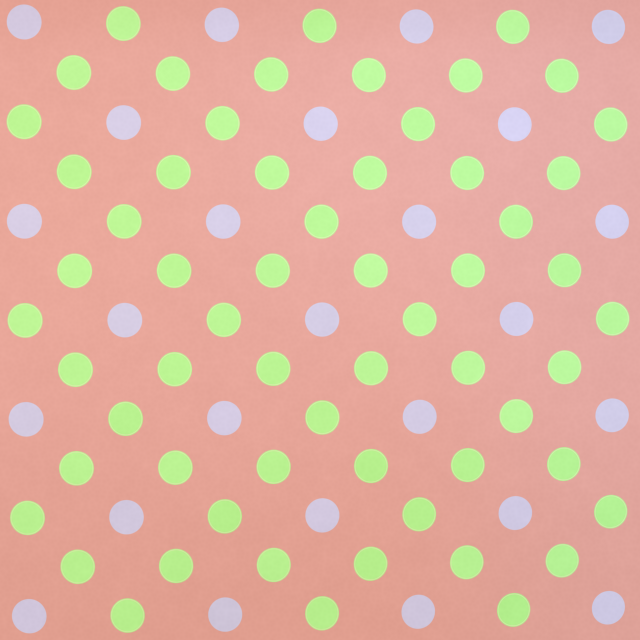
Reproduce this pattern procedurally as a three.js fragment shader.

```glsl
#define PITCH 0.153
#define CENTER vec2(0.5033, 0.5007)
#define DOT_RADIUS 0.175
#define RIM_WIDTH 0.011
#define EDGE_SOFT 0.008
#define GRAIN 0.022
#define CORAL vec3(0.905, 0.645, 0.595)
#define GREEN vec3(0.735, 0.955, 0.575)
#define LAVENDER vec3(0.835, 0.795, 0.885)
#define RIM vec3(0.84, 0.93, 0.66)

varying vec2 vUv;

float hash(vec2 p) {
  p = fract(p * vec2(0.1031, 0.1137));
  p += dot(p, p.yx + 33.33);
  return fract((p.x + p.y) * p.x * 7.31);
}

// Distance to the nearest scattered cell point
float cellular(vec2 p) {
  vec2 cell = floor(p);
  float nearest = 2.0;
  for (int y = -1; y <= 1; y++) {
    for (int x = -1; x <= 1; x++) {
      vec2 id = cell + vec2(float(x), float(y));
      vec2 site = id + vec2(hash(id + 11.0), hash(id + 47.0));
      nearest = min(nearest, length(p - site));
    }
  }
  return nearest;
}

// Gentle curl of the sheet, in lattice units
vec2 sheetBend(vec2 q) {
  float xy = q.x * q.y;
  return vec2(-0.0037 * q.x * q.x - 0.0043 * q.y + 0.00145 * xy
              - 0.00145 * q.y * q.y - 0.0011 * xy * q.y,
              0.003 * q.x - 0.0038 * xy + 0.00017 * xy * xy);
}

// Undo the bend by fixed-point iteration
vec2 flatten(vec2 uv) {
  vec2 target = (uv - CENTER) / PITCH;
  vec2 q = target;
  for (int i = 0; i < 3; i++) q = target - sheetBend(q);
  return q;
}

float glow(vec2 uv, vec2 center, float size) {
  vec2 d = (uv - center) / size;
  return exp(-dot(d, d));
}

// Uneven lighting: bright upper middle, cool right, warm dim base
vec3 lighting(vec2 uv) {
  vec3 light = vec3(0.018, 0.035, 0.055) * glow(uv, vec2(0.62, 0.8), 0.34);
  light += vec3(-0.01, 0.012, 0.035) * smoothstep(0.55, 1.0, uv.x);
  light += vec3(0.015, 0.015, 0.01) * glow(uv, vec2(0.1, 0.7), 0.3);
  light -= vec3(0.025, 0.025, 0.035) * smoothstep(0.45, 0.0, uv.y);
  light -= vec3(0.015, 0.02, 0.025) * smoothstep(0.9, 1.0, uv.y);
  return light;
}

void main() {
  // Diagonal lattice: every integer node carries a dot
  vec2 q = flatten(vUv);
  vec2 diagonal = vec2(q.x + q.y, q.x - q.y);
  vec2 node = floor(diagonal + 0.5);
  float dist = length(diagonal - node) * 0.7071;

  // Nodes with both indices even are lavender
  vec2 odd = mod(node, 2.0);
  float isGreen = max(odd.x, odd.y);
  float tint = hash(node + 60.0) - 0.5;
  vec3 ink = mix(LAVENDER, GREEN, isGreen) + tint * vec3(0.02, 0.012, 0.03);

  // Pale rim just inside each edge, strongest on green
  float rim = smoothstep(RIM_WIDTH, 0.0, abs(dist - DOT_RADIUS + RIM_WIDTH));
  ink = mix(ink, mix(LAVENDER, RIM, isGreen), rim * 0.75);
  float dotMask = 1.0 - smoothstep(-EDGE_SOFT, EDGE_SOFT, dist - DOT_RADIUS);
  vec3 color = mix(CORAL, ink, dotMask) + lighting(vUv);

  // Paper fibre and broad mottling
  float fibre = 0.6 * cellular(vUv * 150.0) + 0.4 * cellular(vUv * 47.0 + 9.0);
  float mottle = sin(vUv.x * 31.0 + 2.0 * sin(vUv.y * 23.0))
               * sin(vUv.y * 37.0 + 2.0 * sin(vUv.x * 19.0));
  color += GRAIN * (fibre - 0.45) + 0.004 * mottle;

  gl_FragColor = vec4(color, 1.0);
}
```
